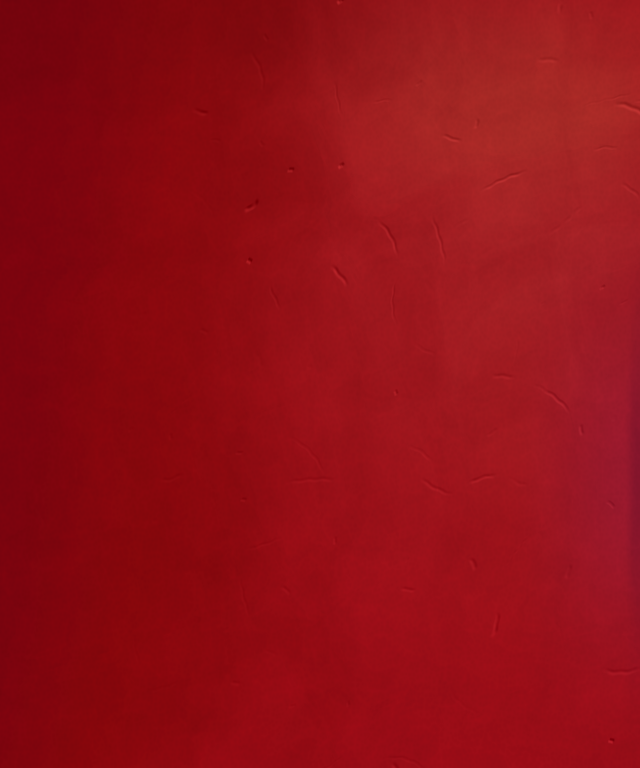
This texture is drawn by a WebGL 1 fragment shader. Its source:

```glsl
precision highp float;
uniform vec2 u_resolution;

// Paint colours
const vec3 DARK_RED = vec3(0.485, 0.015, 0.055);
const vec3 DEEP_RED = vec3(0.530, 0.025, 0.047);
const vec3 CRIMSON = vec3(0.602, 0.045, 0.085);
const vec3 WARM_RED = vec3(0.645, 0.130, 0.145);
const vec3 EMBER = vec3(0.660, 0.180, 0.150);
const vec3 MAGENTA = vec3(0.600, 0.100, 0.185);
const vec3 PLUM = vec3(0.400, 0.060, 0.160);

// Surface settings, in canvas heights
const float CLOUD_SCALE = 8.0;
const float MOTTLE = 0.026;
const float BRUSH = 0.024;
const float GRAIN = 0.040;
const float RIDGE_CELLS = 15.0;
const float RIDGE_CHANCE = 0.55;
const float RIDGE_WIDTH = 0.0034;
const float RELIEF = 0.27;
const vec2 LIGHT_STEP = vec2(0.0011, 0.0015);

vec2 hash2(vec2 p) {
  vec2 k = vec2(dot(p, vec2(127.1, 311.7)), dot(p, vec2(269.5, 183.3)));
  return fract(sin(k) * 43758.55);
}

mat2 turn(float a) {
  return mat2(cos(a), sin(a), -sin(a), cos(a));
}

// Layered, warped sines: soft cloudy variation around zero
float clouds(vec2 p) {
  float sum = 0.0;
  float gain = 0.5;
  for (int i = 0; i < 6; i++) {
    p = turn(1.1) * p + 0.7 * sin(p.yx * 1.3 + 1.7);
    sum += gain * sin(p.x) * sin(p.y + 0.6);
    p *= 1.85;
    gain *= 0.6;
  }
  return sum;
}

// Cellular grain: distance to the nearest scattered point
float cellNoise(vec2 p) {
  vec2 cell = floor(p);
  float nearest = 1.5;
  for (int y = -1; y <= 1; y++) {
    for (int x = -1; x <= 1; x++) {
      vec2 id = cell + vec2(float(x), float(y));
      nearest = min(nearest, distance(p, id + hash2(id)));
    }
  }
  return nearest;
}

// Height of scattered paint ridges: bent, tapering, from specks to strokes
float ridges(vec2 p) {
  vec2 cell = floor(p * RIDGE_CELLS);
  float height = 0.0;
  for (int y = -1; y <= 1; y++) {
    for (int x = -1; x <= 1; x++) {
      vec2 id = cell + vec2(float(x), float(y));
      vec2 place = hash2(id + 3.1);
      vec2 shape = hash2(id + 17.7);
      vec2 kind = hash2(id + 41.3);
      vec2 q = turn(shape.x * 6.283) * (p - (id + place) / RIDGE_CELLS);
      float reach = mix(0.004, 0.042, shape.y * shape.y);
      q.y += (kind.y - 0.5) * 20.0 * q.x * q.x + 0.0006 * sin(q.x * 330.0 + place.x * 6.0);
      float along = clamp(1.0 - abs(q.x) / reach, 0.0, 1.0);
      float width = RIDGE_WIDTH * mix(0.55, 1.3, place.y);
      float profile = smoothstep(width, 0.0, abs(q.y)) * smoothstep(0.0, 0.6, along);
      height += step(kind.x, RIDGE_CHANCE) * mix(0.12, 1.0, place.x * place.y) * profile;
    }
  }
  return height;
}

float glow(vec2 uv, vec2 centre, vec2 radius) {
  vec2 d = (uv - centre) / radius;
  return exp(-dot(d, d));
}

void main() {
  vec2 uv = gl_FragCoord.xy / u_resolution;
  vec2 p = gl_FragCoord.xy / u_resolution.y;
  float broad = clouds(p * CLOUD_SCALE);
  float fine = clouds(p * vec2(4.0, 3.0) * CLOUD_SCALE + 9.0);

  // Base wash, brightening from left to right
  vec3 colour = mix(DARK_RED, DEEP_RED, smoothstep(0.0, 0.25, uv.x - 0.15 * (uv.y - 0.5) + 0.04 * broad));
  float wash = uv.x + 0.10 * broad + 0.03 * fine - 0.22 * (uv.y - 0.5);
  colour = mix(colour, CRIMSON, smoothstep(0.25, 0.72, wash));

  // Warm glow in the upper right, magenta along the right side
  float warmth = glow(uv, vec2(0.86, 0.69), vec2(0.37, 0.38));
  colour = mix(colour, WARM_RED, clamp(warmth * (1.0 + 0.30 * broad + 0.15 * fine), 0.0, 1.0));
  float ember = glow(uv, vec2(0.82, 0.88), vec2(0.26, 0.13));
  colour = mix(colour, EMBER, clamp(ember * (0.65 + 0.35 * broad + 0.1 * fine), 0.0, 1.0));
  float rim = smoothstep(0.78, 1.0, uv.x) * glow(uv, vec2(1.0, 0.38), vec2(1.0, 0.22));
  colour = mix(colour, MAGENTA, 0.9 * rim);
  float edge = smoothstep(0.975, 0.995, uv.x + 0.005 * fine);
  colour = mix(colour, PLUM, 0.4 * edge * glow(uv, vec2(1.0, 0.38), vec2(1.0, 0.20)));

  // Dim top, cloudy mottling, brushed texture and canvas grain
  colour *= 1.0 - 0.07 * smoothstep(0.80, 1.0, uv.y) * smoothstep(1.0, 0.45, uv.x);
  colour *= 1.0 + MOTTLE * (0.6 * broad + fine);
  colour *= 1.0 + BRUSH * clouds(p * vec2(110.0, 85.0) + 4.0 * broad);
  colour *= 1.0 + GRAIN * (cellNoise(p * vec2(190.0, 150.0)) - 0.5);

  // Raised paint, lit from one side, gathered in patches, sparse on the left
  float slope = ridges(p + LIGHT_STEP) - ridges(p - LIGHT_STEP);
  float patches = 0.35 + 0.65 * smoothstep(-0.15, 0.25, clouds(p * 9.0 + 21.0));
  float relief = RELIEF * slope * patches * mix(0.12, 1.0, smoothstep(0.15, 0.55, uv.x));
  colour += relief * vec3(0.80, 0.42, 0.40);

  gl_FragColor = vec4(clamp(colour, 0.0, 1.0), 1.0);
}
```
